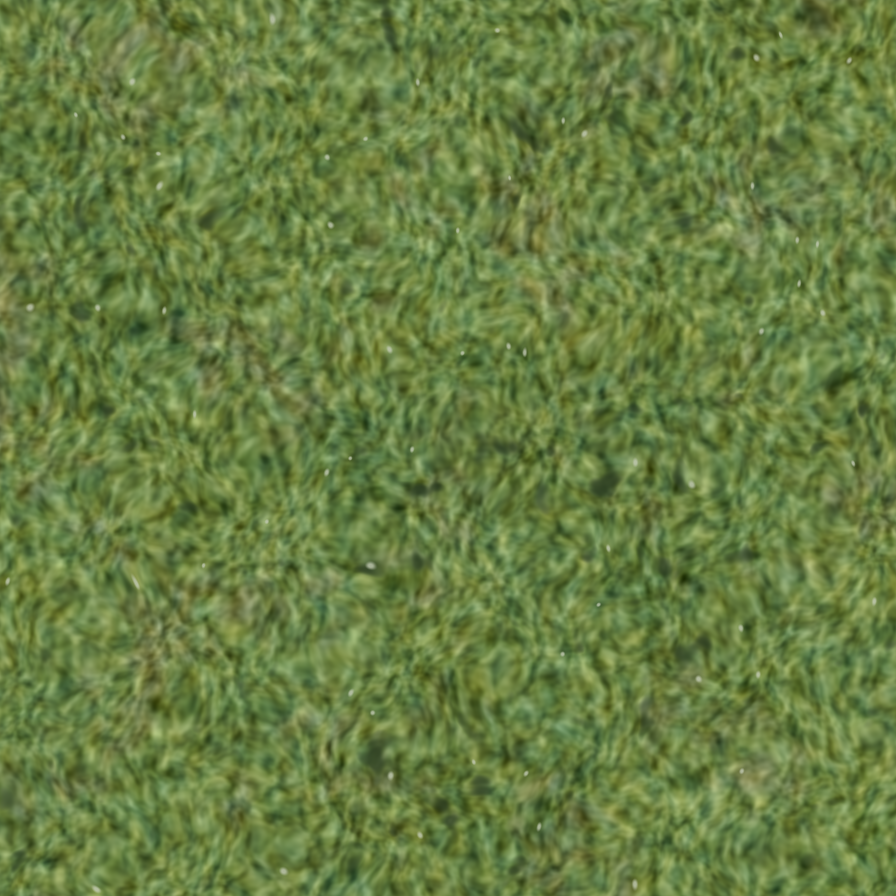
A WebGL 1 fragment shader for this texture:

```glsl
precision highp float;
uniform vec2 u_resolution;

#define BLADE_FREQ vec2(72.0, 42.0)
#define TILT_FREQ vec2(92.0, 54.0)
#define FINE_FREQ 125.0
#define PATCH_FREQ 5.0
#define PIT_FREQ vec2(27.0, 23.0)
#define WARP 0.02
#define CONTRAST 1.12
#define TINT 1.0
#define GLINT_GRID 42.0
#define GLINT_SHARE 0.035

const vec3 SHADOW = vec3(0.26, 0.345, 0.145);
const vec3 GRASS = vec3(0.405, 0.505, 0.255);
const vec3 SUNLIT = vec3(0.555, 0.645, 0.39);
const vec3 PIT = vec3(0.17, 0.235, 0.14);
const vec3 THATCH = vec3(0.43, 0.435, 0.285);
const vec3 GLINT = vec3(0.76, 0.79, 0.70);

vec2 hash2(vec2 p) {
  vec3 q = fract(vec3(p.xyx) * vec3(0.1031, 0.1030, 0.0973));
  q += dot(q, q.yzx + 33.33);
  return fract((q.xx + q.yz) * q.zy);
}

float cornerSlope(vec2 cell, vec2 offset) {
  float angle = 6.2832 * hash2(cell).x;
  return dot(vec2(cos(angle), sin(angle)), offset);
}

// Gradient noise, about -0.7 to 0.7
float noise(vec2 p) {
  vec2 i = floor(p), f = fract(p);
  vec2 u = f * f * f * (f * (f * 6.0 - 15.0) + 10.0);
  vec2 e = vec2(1.0, 0.0);
  float low = mix(cornerSlope(i, f), cornerSlope(i + e, f - e), u.x);
  float high = mix(cornerSlope(i + e.yx, f - e.yx), cornerSlope(i + e.xx, f - e.xx), u.x);
  return mix(low, high, u.y);
}

vec2 rotate(vec2 p, float angle) {
  float c = cos(angle), s = sin(angle);
  return vec2(c * p.x + s * p.y, c * p.y - s * p.x);
}

// Sparse soft bright flecks, one candidate per cell
float glints(vec2 p) {
  vec2 cell = floor(p * GLINT_GRID);
  vec2 centre = 0.25 + 0.5 * hash2(cell + 71.0);
  vec2 chance = hash2(cell + 203.0);
  float d = length((fract(p * GLINT_GRID) - centre) * vec2(1.15, 0.85));
  float radius = mix(0.14, 0.24, chance.y);
  return step(chance.x, GLINT_SHARE) * (1.0 - smoothstep(0.2 * radius, radius, d));
}

void main() {
  vec2 p = gl_FragCoord.xy / min(u_resolution.x, u_resolution.y) + 3.0;

  // Bend the blades so that their lean wanders
  vec2 q = p + WARP * vec2(noise(p * 10.0), noise(p * 10.0 + 57.0));
  q += 0.25 * WARP * vec2(noise(p * 34.0 + 19.0), noise(p * 34.0 + 83.0));

  // Light and shade of the blades
  float patches = noise(p * PATCH_FREQ + 11.0) + 0.6 * noise(p * PATCH_FREQ * 2.6 + 37.0);
  float tone = 1.4 * noise(rotate(q, 0.2) * BLADE_FREQ);
  tone += 1.1 * noise(rotate(q, -0.45) * TILT_FREQ + 29.0);
  tone += 0.75 * noise(q * FINE_FREQ + 61.0);
  tone += 0.6 * noise(q * 24.0 + 43.0) + 0.35 * patches;
  tone *= CONTRAST;
  vec3 color = GRASS + max(tone, 0.0) * (SUNLIT - GRASS) + min(tone, 0.0) * (GRASS - SHADOW);

  // Dry thatch, yellow blades and cool blades
  float dry = noise(p * 6.5 + 91.0) + 0.8 * noise(q * 28.0 + 13.0);
  color = mix(color, THATCH + 0.14 * tone, 0.55 * smoothstep(0.05, 0.7, dry));
  float warm = noise(q * vec2(48.0, 36.0) + 131.0) + 0.5 * noise(p * 9.0 + 151.0);
  float cool = noise(q * vec2(60.0, 46.0) + 171.0) + 0.4 * noise(p * 7.0 + 191.0);
  color += TINT * (warm * vec3(0.06, 0.005, -0.03) + cool * vec3(-0.03, 0.0, 0.075));

  // Dark gaps, gathered in the shaded patches
  float gap = noise(q * PIT_FREQ + 211.0) - 0.35 * patches + 0.3 * noise(q * 65.0 + 231.0);
  color = mix(color, PIT, 0.75 * smoothstep(0.36, 0.72, gap));

  color = mix(color, GLINT, 0.8 * glints(q));
  gl_FragColor = vec4(clamp(color, 0.0, 1.0), 1.0);
}
```
